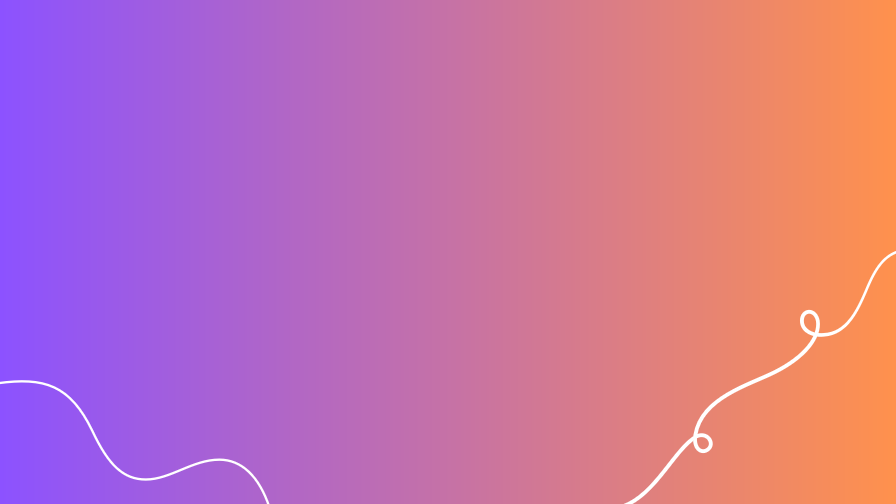
Write a WebGL 1 fragment shader that draws this background.

```glsl
precision highp float;
// Violet to orange horizontal gradient with thin white looping ribbons in the lower corners.

#define GRID vec2(768.0, 432.0)
#define VIOLET vec3(0.549, 0.322, 1.0)
#define ORANGE vec3(1.0, 0.569, 0.302)
#define LINE_COLOR vec3(1.0)
#define LEFT_HALF_WIDTH 1.0
#define RIGHT_HALF_WIDTH 1.65
#define TIP_HALF_WIDTH 1.1
#define CURVE_STEPS 16

uniform vec2 u_resolution;

float segmentDistance(vec2 p, vec2 a, vec2 b) {
  vec2 ap = p - a, ab = b - a;
  float h = clamp(dot(ap, ab) / max(dot(ab, ab), 1e-6), 0.0, 1.0);
  return length(ap - ab * h);
}

// Distance to a cubic curve, approximated by short segments
float curveDistance(vec2 p, vec2 a, vec2 b, vec2 c, vec2 d) {
  float nearest = 1e5;
  vec2 previous = a;
  for (int i = 1; i <= CURVE_STEPS; i++) {
    float t = float(i) / float(CURVE_STEPS);
    float s = 1.0 - t;
    vec2 point = s * s * s * a + 3.0 * s * t * (s * b + t * c) + t * t * t * d;
    nearest = min(nearest, segmentDistance(p, previous, point));
    previous = point;
  }
  return nearest;
}

// Lower left wave
float leftRibbon(vec2 p) {
  vec2 slope = vec2(79.0, 369.0), trough = vec2(125.0, 411.0), crest = vec2(188.0, 394.0);
  float d = curveDistance(p, vec2(-2.0, 328.5), vec2(38.0, 323.0), vec2(60.0, 330.0), slope);
  d = min(d, curveDistance(p, slope, vec2(93.0, 399.0), vec2(106.0, 411.0), trough));
  d = min(d, curveDistance(p, trough, vec2(146.0, 411.0), vec2(165.0, 394.0), crest));
  return min(d, curveDistance(p, crest, vec2(207.0, 394.0), vec2(222.0, 408.0), vec2(231.0, 435.0)));
}

// Lower right ribbon, rising through two small loops
float rightRibbon(vec2 p) {
  vec2 loopIn = vec2(597.0, 374.0), loopLow = vec2(608.0, 384.0), loopOut = vec2(596.0, 373.0);
  vec2 middle = vec2(664.0, 319.0), bend = vec2(742.0, 250.0);
  vec2 upperIn = vec2(701.0, 275.0), upperLeft = vec2(687.5, 273.0), upperOut = vec2(706.0, 287.0);

  float d = curveDistance(p, vec2(534.0, 434.0), vec2(562.0, 424.0), vec2(578.0, 385.0), loopIn);
  d = min(d, curveDistance(p, loopIn, vec2(606.0, 370.0), vec2(612.0, 379.0), loopLow));
  d = min(d, curveDistance(p, loopLow, vec2(603.0, 390.0), vec2(594.0, 386.0), loopOut));
  d = min(d, curveDistance(p, loopOut, vec2(601.0, 341.0), vec2(642.0, 330.0), middle));
  d = min(d, curveDistance(p, middle, vec2(690.0, 306.0), vec2(703.0, 289.0), upperIn));
  d = min(d, curveDistance(p, upperIn, vec2(699.0, 265.0), vec2(689.0, 265.0), upperLeft));
  d = min(d, curveDistance(p, upperLeft, vec2(686.0, 283.0), vec2(696.0, 288.0), upperOut));
  d = min(d, curveDistance(p, upperOut, vec2(726.0, 286.0), vec2(735.0, 266.0), bend));
  return min(d, curveDistance(p, bend, vec2(749.0, 233.0), vec2(756.0, 220.0), vec2(770.0, 215.5)));
}

void main() {
  vec2 uv = gl_FragCoord.xy / u_resolution;
  vec2 p = vec2(uv.x, 1.0 - uv.y) * GRID; // design grid, y pointing down
  float pixel = GRID.y / u_resolution.y;

  vec3 color = mix(VIOLET, ORANGE, uv.x);

  // Ribbons, the right one thinning towards its tip
  float rightWidth = mix(RIGHT_HALF_WIDTH, TIP_HALF_WIDTH, smoothstep(690.0, 745.0, p.x));
  float inside = max(LEFT_HALF_WIDTH - leftRibbon(p), rightWidth - rightRibbon(p));
  color = mix(color, LINE_COLOR, clamp(0.5 + inside / pixel, 0.0, 1.0));

  gl_FragColor = vec4(color, 1.0);
}
```
